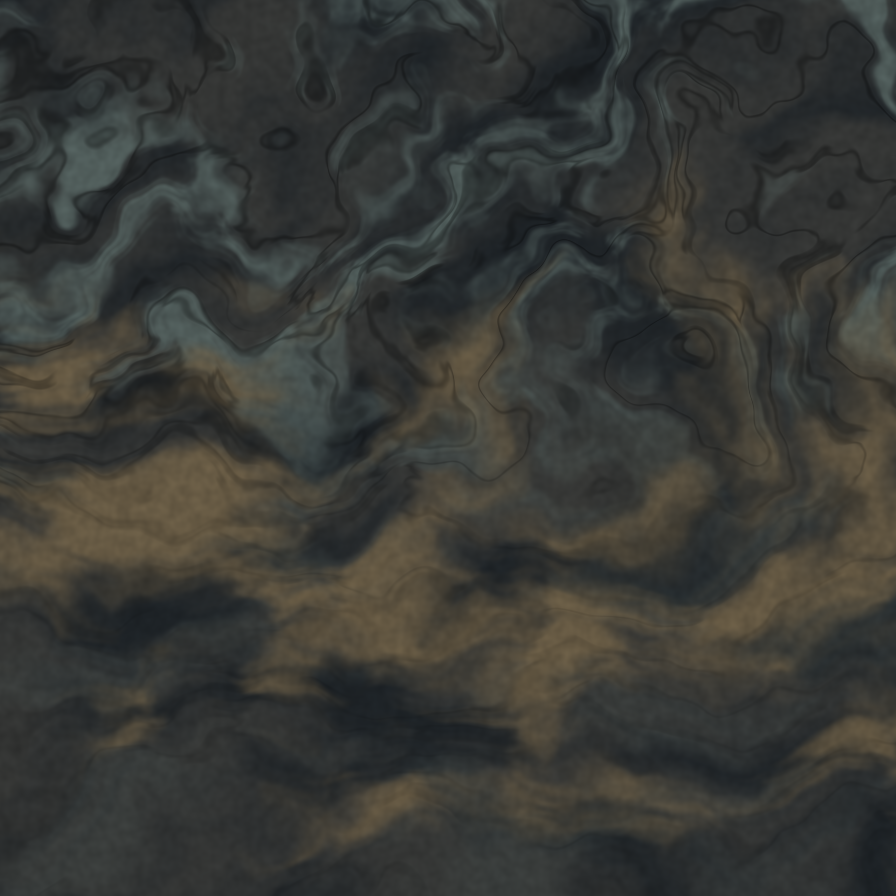
Give the GLSL for this texture, as a WebGL 2 fragment shader.

```glsl
#version 300 es
precision highp float;

uniform vec2 u_resolution;
out vec4 fragColor;

vec2 gradientAt(vec2 cell) {
    float angle = 6.28318 * fract(sin(dot(cell, vec2(127.1, 311.7))) * 43758.5);
    return vec2(cos(angle), sin(angle));
}

float gradientNoise(vec2 p) {
    vec2 cell = floor(p);
    vec2 f = fract(p);
    vec2 blend = f * f * f * (f * (f * 6.0 - 15.0) + 10.0);
    vec2 e = vec2(0.0, 1.0);
    float bottom = mix(dot(gradientAt(cell), f),
                       dot(gradientAt(cell + e.yx), f - e.yx), blend.x);
    float top = mix(dot(gradientAt(cell + e.xy), f - e.xy),
                    dot(gradientAt(cell + e.yy), f - e.yy), blend.x);
    return mix(bottom, top, blend.y);
}

float fbm(vec2 p) {
    float sum = 0.0;
    float amplitude = 0.55;
    for (int octave = 0; octave < 4; octave++) {
        sum += amplitude * gradientNoise(p);
        p = p * 2.03 + vec2(17.3, 9.1);
        amplitude *= 0.5;
    }
    return sum;
}

void main() {
    vec2 uv = gl_FragCoord.xy / u_resolution;
    float upper = smoothstep(0.32, 0.68, uv.y);

    // Flow: level below, rising to the right above, bent by a slow swirl
    float slope = mix(0.08, 0.6, upper);
    vec2 along = vec2(cos(slope), sin(slope));
    vec2 d = uv - 0.5;
    vec2 flow = vec2(dot(d, along), dot(d, vec2(-along.y, along.x)));
    vec2 swirl = vec2(fbm(uv * 3.0 + 4.7), fbm(uv * 3.0 + 31.2));
    vec2 softFlow = flow + 0.22 * swirl;
    vec2 curledFlow = flow + mix(0.25, 0.6, upper) * swirl;

    // Dark slate ground
    float ground = fbm(softFlow * vec2(4.0, 8.0) + 52.6);
    vec3 color = mix(vec3(0.115, 0.135, 0.15), vec3(0.205, 0.21, 0.205),
                     smoothstep(-0.28, 0.25, ground));

    // Teal wisps, mostly in the upper half
    float wisp = fbm(curledFlow * vec2(4.5, 10.0) + 12.4);
    float teal = smoothstep(-0.02, 0.36, wisp + 0.05) * mix(0.18, 1.0, upper);
    color = mix(color, vec3(0.33, 0.385, 0.375), teal * 0.9);

    // Soft ochre patches gathered in a band
    float band = 0.13 - 2.4 * (uv.y - 0.4) * (uv.y - 0.4);
    float patches = fbm(softFlow * vec2(4.2, 7.5) + 83.9);
    float ochre = smoothstep(-0.05, 0.38, patches + band);
    color = mix(color, vec3(0.42, 0.365, 0.27), ochre * 0.92);

    // Dark creases running with the flow
    float fold = abs(fbm(curledFlow * vec2(3.0, 9.0) + 67.1));
    float crease = 1.0 - smoothstep(0.0, 0.07, fold);
    color *= 1.0 - crease * mix(0.08, 0.28, upper);

    // Fine blurred mottling
    float mottle = gradientNoise(uv * 75.0) + 0.6 * gradientNoise(uv * 130.0 + 8.3);
    color *= 1.0 + 0.11 * mottle;

    fragColor = vec4(color, 1.0);
}
```
